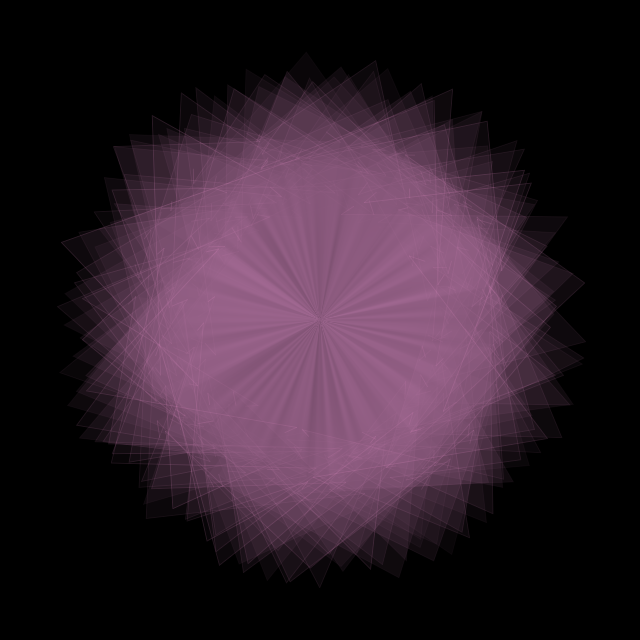
Reproduce this background procedurally as a WebGL 2 fragment shader.

```glsl
#version 300 es
precision highp float;
// A rosette of translucent mauve kites on black. Every kite starts at the centre,
// opens to two side corners and ends in an outer tip; the sheets are blended in
// shuffled order, with thin outlines on the outer edges and small barbs.

#define SHEETS 148
#define SHUFFLE 55.0
#define FILL_ALPHA 0.083
#define REACH_MIN 0.36
#define REACH_MAX 0.422
#define SIDE_MIN 0.16
#define SIDE_MAX 0.30
#define LINE_HALF_WIDTH 0.0006
#define BARB_ALPHA 0.26
#define RAY_CONTRAST 0.13
#define FILL_COLOR vec3(0.580, 0.375, 0.525)
#define LINE_COLOR vec3(0.82, 0.50, 0.71)

uniform vec2 u_resolution;
out vec4 fragColor;

const float TAU = 6.2831853;
const float RAYS = 110.0;
const vec2 LIGHT_DIR = vec2(0.035, 0.05);

// Four random values from one index, without sine.
vec4 hash4(float n) {
    vec4 v = fract(vec4(n) * vec4(0.1031, 0.1030, 0.0973, 0.1099));
    v += dot(v, v.wzxy + 33.33);
    return fract((v.xxyz + v.yzzw) * v.zywx);
}

float segmentDistance(vec2 p, vec2 a, vec2 b) {
    vec2 ab = b - a;
    return length(p - a - ab * clamp(dot(p - a, ab) / dot(ab, ab), 0.0, 1.0));
}

// Signed distance to the line a-b, positive on its left.
float leftOf(vec2 p, vec2 a, vec2 b) {
    vec2 dir = normalize(b - a);
    return dir.x * (p.y - a.y) - dir.y * (p.x - a.x);
}

// Smoothed coverage of a thin line at distance d.
float lineMask(float d, float pixel) {
    return clamp(0.5 + (LINE_HALF_WIDTH - d) / pixel, 0.0, 1.0);
}

// Short prong at a side corner, turned away from the edge to the tip.
float barbDistance(vec2 q, vec2 corner, vec2 tip, float turn, float len) {
    vec2 dir = normalize(tip - corner);
    vec2 prong = dir * cos(turn) + vec2(-dir.y, dir.x) * sin(turn);
    return segmentDistance(q, corner, corner + len * prong);
}

// Periodic noise around the centre, from -0.5 to 0.5.
float rayNoise(vec2 p) {
    float t = (atan(p.y, p.x) / TAU + 0.5) * RAYS;
    float cell = floor(t);
    float a = hash4(mod(cell, RAYS) + 800.0).x;
    float b = hash4(mod(cell + 1.0, RAYS) + 800.0).x;
    return mix(a, b, smoothstep(0.0, 1.0, t - cell)) - 0.5;
}

void main() {
    float scale = min(u_resolution.x, u_resolution.y);
    float pixel = 1.0 / scale;
    vec2 p = (gl_FragCoord.xy - 0.5 * u_resolution) / scale;
    float radius = length(p);
    float lineFade = mix(1.0, 0.55, smoothstep(0.25, 0.40, radius));
    vec3 color = vec3(0.0);

    for (int i = 0; i < SHEETS; i++) {
        vec4 rnd = hash4(float(i) + 11.0);
        vec4 look = hash4(float(i) + 371.0);

        // Corners in a local frame whose x axis points at the tip.
        float slot = mod(float(i) * SHUFFLE, float(SHEETS));
        float angle = TAU * (slot + 2.0 * rnd.x) / float(SHEETS);
        vec2 axis = vec2(cos(angle), sin(angle));
        vec2 q = vec2(dot(p, axis), dot(p, vec2(-axis.y, axis.x)));
        vec2 tip = vec2(mix(REACH_MIN, REACH_MAX, rnd.y), 0.0);
        vec2 open = mix(vec2(0.5), vec2(1.3), vec2(rnd.z, look.w));
        vec2 side = mix(vec2(SIDE_MIN), vec2(SIDE_MAX), vec2(rnd.w, look.z));
        vec2 upper = side.x * vec2(cos(open.x), sin(open.x));
        vec2 lower = side.y * vec2(cos(open.y), -sin(open.y));

        // Translucent body, lit a little from the upper right.
        float d = min(leftOf(q, vec2(0.0), lower), leftOf(q, lower, tip));
        d = min(d, min(leftOf(q, tip, upper), leftOf(q, upper, vec2(0.0))));
        float body = clamp(0.5 + d / pixel, 0.0, 1.0);
        float shade = mix(0.68, 1.32, look.x) + dot(LIGHT_DIR, axis);
        color = mix(color, FILL_COLOR * shade, FILL_ALPHA * body);

        // Outer edges: most are faint, a few stand out.
        float edge = min(segmentDistance(q, upper, tip), segmentDistance(q, lower, tip));
        float strength = mix(0.07, 0.36, look.y * look.y) * lineFade;
        color = mix(color, LINE_COLOR, strength * lineMask(edge, pixel));

        // Barbs at both side corners.
        float len = mix(0.012, 0.028, rnd.x);
        float barb = min(barbDistance(q, upper, tip, 0.6, len),
                         barbDistance(q, lower, tip, -0.6, len));
        color = mix(color, LINE_COLOR, BARB_ALPHA * lineFade * lineMask(barb, pixel));
    }

    // Fine rays that fade away from the centre.
    color *= 1.0 + RAY_CONTRAST * rayNoise(p) * (1.0 - smoothstep(0.10, 0.28, radius));
    fragColor = vec4(color, 1.0);
}
```
